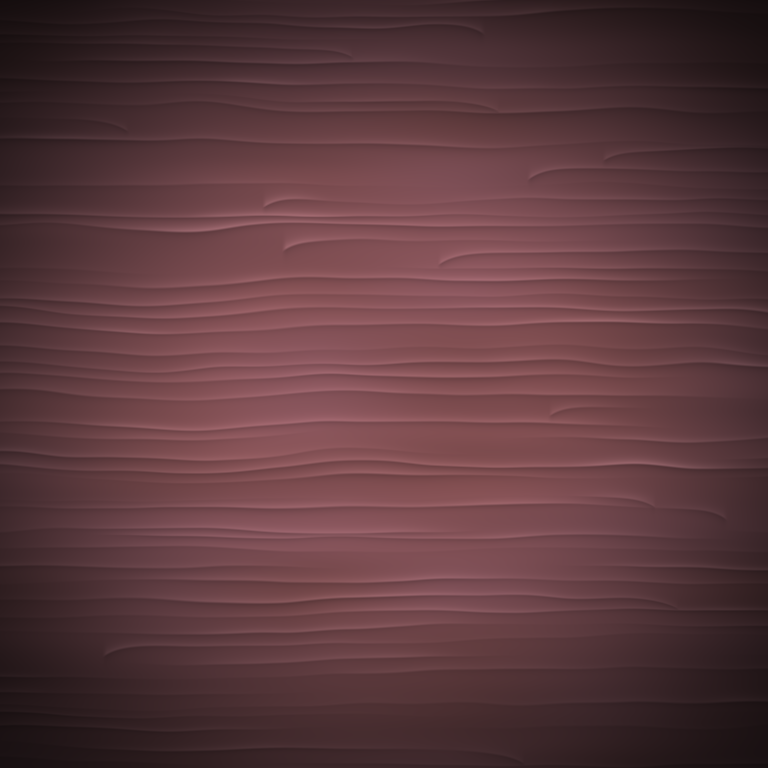
Reproduce this texture procedurally as a WebGL 1 fragment shader.

```glsl
precision highp float;
// Dusky rose surface of long, wavy horizontal folds under a dark vignette.
// Each fold is one crease per row: a lit lip above a shaded groove, tapering
// along its length; some creases begin in a short slanted hook.

uniform vec2 u_resolution;

#define ROWS 52.0          // creases over the canvas height
#define WARP 0.016         // sway shared by neighbouring creases
#define WIGGLE 0.011       // sway of each single crease
#define LIP_WIDTH 0.0052   // falloff of the lit side
#define GROOVE_WIDTH 0.0048 // falloff of the shaded side
#define EDGE 0.0020        // softness between lip and groove
#define HOOK_SHARE 0.30    // part of the creases that start in a hook
#define HOOK_DROP 0.016    // height of a hook
#define HOOK_LENGTH 0.020  // length of a hook
#define LIP_GAIN 0.25
#define GROOVE_GAIN 0.23

float hash(vec2 p) {
  p = fract(p * vec2(0.1031, 0.1137));
  p += dot(p, p.yx + 33.33);
  return fract((p.x + p.y) * p.x * 7.31);
}

float noise(vec2 p) {
  vec2 cell = floor(p);
  vec2 f = fract(p);
  f = f * f * (3.0 - 2.0 * f);
  float low = mix(hash(cell), hash(cell + vec2(1.0, 0.0)), f.x);
  float high = mix(hash(cell + vec2(0.0, 1.0)), hash(cell + 1.0), f.x);
  return mix(low, high, f.y);
}

// Lit (x) and shaded (y) amounts of one row's crease at point p.
vec2 crease(vec2 p, float row) {
  float seed = hash(vec2(row, 7.0));
  float along = p.x + seed * 20.0;
  float center = (row + 0.5 + 0.7 * (seed - 0.5)) / ROWS;
  center += WIGGLE * (noise(vec2(along * 6.0, row + 0.5)) - 0.5);
  center += 0.35 * WIGGLE * (noise(vec2(along * 15.0, row + 40.5)) - 0.5);

  // Strength swells and fades along the crease
  float strength = smoothstep(0.20, 0.72, noise(vec2(along * 2.8, row + 90.5)));
  strength *= 0.55 + 0.75 * noise(vec2(along * 7.0, row + 130.5));

  // Slanted starting hook, facing left or right
  float slope = 0.0;
  if (hash(vec2(row, 31.0)) < HOOK_SHARE) {
    float side = hash(vec2(row, 47.0)) < 0.6 ? 1.0 : -1.0;
    float start = 0.5 + side * (hash(vec2(row, 59.0)) - 0.6) * 0.9;
    float run = (p.x - start) * side;
    float bend = exp(-max(run, 0.0) / HOOK_LENGTH);
    center -= HOOK_DROP * bend;
    slope = HOOK_DROP / HOOK_LENGTH * bend;
    strength = max(strength, 0.75 * smoothstep(0.16, 0.0, run));
    strength *= smoothstep(0.0, 0.008, run);
  }

  // Brush-like change of width, then the two sides of the crease
  float width = 0.65 + 0.8 * noise(vec2(along * 5.0, row + 170.5));
  float d = (p.y - center) / sqrt(1.0 + slope * slope);
  float above = smoothstep(-EDGE, EDGE, d);
  float lip = above * exp(-max(d, 0.0) / (LIP_WIDTH * width));
  float groove = (1.0 - above) * exp(min(d, 0.0) / (GROOVE_WIDTH * width));
  return vec2(lip, groove) * strength;
}

void main() {
  vec2 p = gl_FragCoord.xy / u_resolution;

  // Sway the whole sheet, so that neighbouring folds run together
  vec2 q = p;
  q.y += WARP * (noise(p * vec2(4.5, 7.0) + 11.0) - 0.5);
  q.y += 0.4 * WARP * (noise(p * vec2(11.0, 13.0) + 29.0) - 0.5);

  vec2 relief = vec2(0.0);
  float row = floor(q.y * ROWS);
  for (int i = -2; i <= 2; i++) {
    relief = max(relief, crease(q, row + float(i) + 8.0 - 8.0));
  }

  // Broad brushed tone between the folds
  float brush = noise(q * vec2(3.0, 34.0) + 53.0) - 0.5;
  float patches = noise(q * vec2(5.0, 13.0) + 71.0) - 0.5;

  // Vignette, a little wider than tall
  float radius = length((p - 0.5) * vec2(0.96, 1.04));
  float glow = smoothstep(0.74, 0.16, radius);
  float light = 0.085 + 0.435 * glow;

  // Rare bright accents on the lips
  float accent = smoothstep(0.62, 0.92, noise(q * vec2(6.0, 19.0) + 97.0));
  float lift = relief.x * LIP_GAIN * (1.0 + 0.8 * accent);
  float shade = 1.0 + 0.10 * brush + 0.07 * patches;
  shade *= 1.0 - GROOVE_GAIN * relief.y;

  vec3 rose = mix(vec3(1.0, 0.655, 0.71), vec3(1.0, 0.615, 0.65), glow);
  rose += vec3(0.0, 0.02, 0.06) * patches;
  vec3 mauve = vec3(1.0, 0.78, 0.84);
  vec3 color = light * (rose * shade + mauve * lift);
  gl_FragColor = vec4(color, 1.0);
}
```
